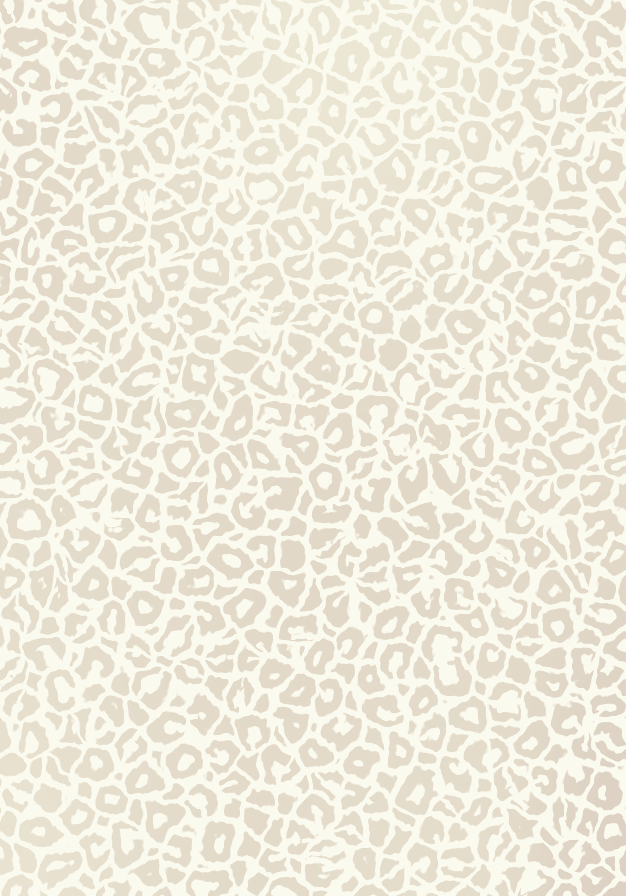
Write a WebGL 2 fragment shader that draws this pattern.

```glsl
#version 300 es
precision highp float;
// Leopard print: a power diagram of alternating large and small cells.
// Small cells become solid spots; large ones become rings with a hollow
// and slots cut through, all with ragged edges and a soft metallic sheen.
uniform vec2 u_resolution;
out vec4 outColor;

// Integer hash: two random values in 0..1 per lattice point.
vec2 hash2(vec2 cell, uint seed) {
    uvec2 v = uvec2(ivec2(cell) + 4096) + uvec2(seed * 977u, seed * 331u);
    v = v * 1664525u + 1013904223u;
    v.x += v.y * 1664525u;
    v.y += v.x * 1664525u;
    v ^= v >> 16u;
    v.x += v.y * 1664525u;
    v.y += v.x * 1664525u;
    v ^= v >> 16u;
    return vec2(v & 65535u) / 65535.0;
}

// Two channels of smooth value noise, centred on zero.
vec2 noise2(vec2 p, uint seed) {
    vec2 i = floor(p), f = fract(p);
    f = f * f * (3.0 - 2.0 * f);
    vec2 low = mix(hash2(i, seed), hash2(i + vec2(1, 0), seed), f.x);
    vec2 high = mix(hash2(i + vec2(0, 1), seed), hash2(i + vec2(1, 1), seed), f.x);
    return mix(low, high, f.y) - 0.5;
}

// Cells alternate in size, with a few exceptions.
bool isLarge(vec2 cell) {
    bool even = mod(cell.x + cell.y, 2.0) < 0.5;
    return hash2(cell, 2u).x < 0.08 ? !even : even;
}

// Site position in xy, power weight in z.
vec3 site(vec2 cell) {
    vec2 pos = cell + 0.5 + 0.6 * (hash2(cell, 1u) - 0.5);
    float weight = isLarge(cell) ? 0.24 + 0.16 * hash2(cell, 2u).y : 0.0;
    return vec3(pos, weight);
}

// Signed depth inside the print: positive on ink, negative on ground.
float printDepth(vec2 p) {
    vec2 base = floor(p), owner = base;
    vec3 home = vec3(0.0);
    float nearest = 1e3;
    for (int y = -2; y <= 2; y++)
    for (int x = -2; x <= 2; x++) {
        vec2 cell = base + vec2(x, y);
        vec3 s = site(cell);
        float power = dot(p - s.xy, p - s.xy) - s.z;
        if (power < nearest) { nearest = power; owner = cell; home = s; }
    }

    // Soft minimum of the border distances rounds the corners.
    float sum = 0.0;
    for (int y = -2; y <= 2; y++)
    for (int x = -2; x <= 2; x++) {
        vec2 cell = owner + vec2(x, y);
        if (cell == owner) continue;
        vec3 s = site(cell);
        float power = dot(p - s.xy, p - s.xy) - s.z;
        sum += exp(-18.0 * (power - nearest) / (2.0 * distance(s.xy, home.xy)));
    }
    float border = -log(sum) / 18.0;
    float ink = border - 0.1;
    if (!isLarge(owner)) return ink;

    // Hollow leaning towards the opening, then one or two slots.
    vec2 pick = hash2(owner, 3u), size = hash2(owner, 4u);
    float angle = 6.2832 * pick.x;
    vec2 dir = vec2(cos(angle), sin(angle)), q = p - home.xy;
    q = vec2(dot(q, dir), dot(q, vec2(-dir.y, dir.x)));
    float lean = pick.y > 0.3 ? 0.28 : 0.05;
    ink = min(ink, 0.39 + 0.05 * size.x - border - lean * q.x);
    if (pick.y > 0.3) ink = min(ink, max(abs(q.y) - 0.07 - 0.08 * size.y, -q.x));
    if (pick.y > 0.72) ink = min(ink, max(abs(q.y + 0.3 * q.x) - 0.09, q.x));
    return ink;
}

// Broad sheen of the ink over the sheet; uv.y runs 0..1 upwards.
vec3 inkColor(vec2 uv) {
    vec3 taupe = vec3(0.875, 0.835, 0.775), pearl = vec3(0.915, 0.89, 0.82);
    float glow = 0.42 + 0.5 * noise2(uv * vec2(3.0, 2.5), 7u).x;
    glow += 0.8 * exp(-14.0 * dot(uv - vec2(0.6, 1.0), uv - vec2(0.6, 1.0)));
    glow += 0.3 * smoothstep(0.5, 0.0, uv.x) * smoothstep(0.75, 0.35, uv.y);
    glow -= 0.7 * smoothstep(0.75, 1.0, uv.x) * smoothstep(0.75, 0.1, uv.y);
    return mix(taupe, pearl, clamp(glow, -0.5, 1.3));
}

void main() {
    vec2 uv = gl_FragCoord.xy / u_resolution;
    float cells = 31.4;
    vec2 p = gl_FragCoord.xy / u_resolution.y * cells;
    p = mat2(0.94, 0.34, -0.34, 0.94) * p;

    // Wobble the outlines, then fray them.
    vec2 warped = p + 0.45 * noise2(p * 1.4, 5u) + 0.12 * noise2(p * 4.0, 8u);
    float fray = 0.09 * noise2(p * vec2(8.0, 5.0), 6u).x;
    float depth = printDepth(warped) + fray;

    float pixel = cells / u_resolution.y;
    float coverage = smoothstep(-0.7 * pixel, 0.7 * pixel, depth);
    vec3 cream = vec3(0.985, 0.98, 0.932);
    outColor = vec4(mix(cream, inkColor(uv), coverage), 1.0);
}
```
